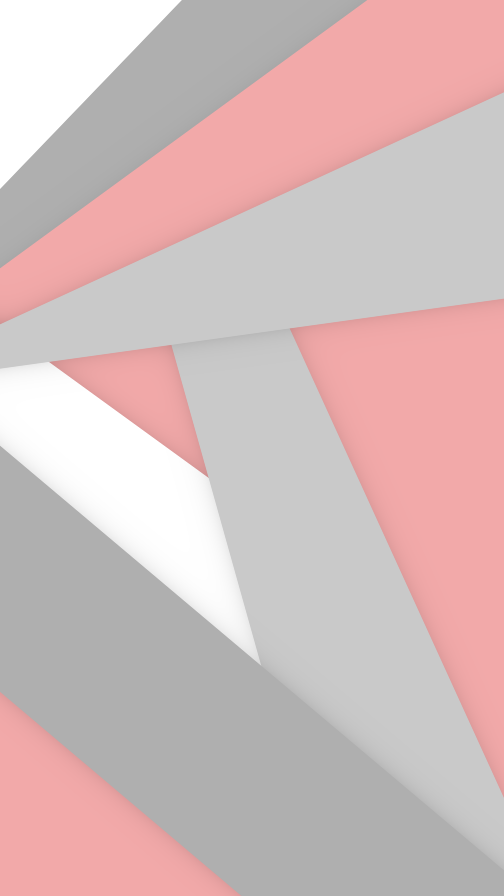
Write a Shadertoy shader that draws this background.

```glsl
#define PINK vec3(0.949, 0.663, 0.663)
#define LIGHT_GREY vec3(0.788)
#define DARK_GREY vec3(0.685)
#define WHITE vec3(1.0)
#define ASPECT 0.5625
#define SHADOW_WIDTH 0.010
#define SHADOW_DEPTH 0.085
#define OVERLAP 0.03

// Signed distance to the line a-b, positive on the left of its direction
float side(vec2 p, vec2 a, vec2 b) {
    vec2 dir = normalize(b - a);
    return dot(p - a, vec2(-dir.y, dir.x));
}

// Lays a paper sheet (inside where dist > 0) with a soft shadow around it
vec3 sheet(vec3 below, vec3 colour, float dist, float depth) {
    float shadow = depth * exp(-max(-dist, 0.0) / SHADOW_WIDTH);
    float pixel = 1.0 / iResolution.y;
    float cover = smoothstep(-0.6 * pixel, 0.6 * pixel, dist);
    return mix(below * (1.0 - shadow), colour, cover);
}

void mainImage(out vec4 fragColor, in vec2 fragCoord) {
    vec2 p = fragCoord / iResolution.xy * vec2(ASPECT, 1.0);

    // Edges fanning across the upper half
    float cornerEdge = side(p, vec2(0.0, 0.789), vec2(0.203, 1.0));
    float pinkEdge   = side(p, vec2(0.0, 0.7005), vec2(0.410, 1.0));
    float beamTop    = side(p, vec2(0.0, 0.638), vec2(ASPECT, 0.897));
    float beamBottom = side(p, vec2(0.0, 0.5885), vec2(ASPECT, 0.6667));

    // Edges falling across the lower half
    float wedgeEdge  = side(p, vec2(0.0547, 0.596), vec2(0.2318, 0.4674));
    float stripLeft  = side(p, vec2(0.1914, 0.6146), vec2(0.2917, 0.2565));
    float stripRight = side(p, vec2(0.3242, 0.6315), vec2(ASPECT, 0.1094));
    float bandTop    = side(p, vec2(0.0, 0.5026), vec2(ASPECT, 0.0286));
    float bandBottom = side(p, vec2(0.0, 0.2279), vec2(0.2695, 0.0));

    // Sheets tuck under their neighbours by OVERLAP
    float wedge = min(-wedgeEdge, min(OVERLAP - stripLeft, OVERLAP + bandTop));
    float strip = min(min(stripLeft, -stripRight), OVERLAP - beamBottom);
    float band  = min(-bandTop, bandBottom);
    float beam  = min(-beamTop, beamBottom);

    // Stack from back to front
    vec3 colour = sheet(WHITE, DARK_GREY, -cornerEdge, 0.0);
    colour = sheet(colour, PINK, -pinkEdge, 0.5 * SHADOW_DEPTH);
    colour = sheet(colour, WHITE, wedge, SHADOW_DEPTH);
    colour = sheet(colour, LIGHT_GREY, strip, SHADOW_DEPTH);
    colour = sheet(colour, DARK_GREY, band, SHADOW_DEPTH);
    colour = sheet(colour, LIGHT_GREY, beam, SHADOW_DEPTH);

    fragColor = vec4(colour, 1.0);
}
```
